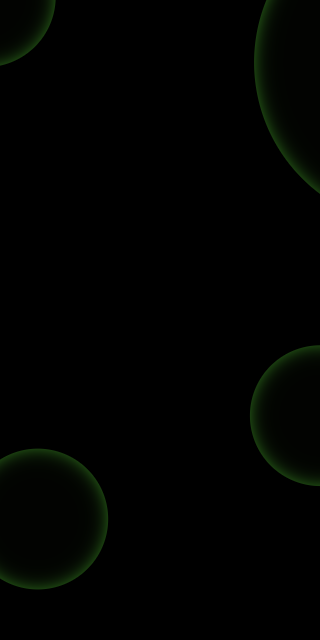
This background is drawn by a Shadertoy shader. Its source:

```glsl
#define RIM_COLOR vec3(0.100, 0.240, 0.060)
#define CORE_COLOR vec3(0.006, 0.012, 0.003)
#define GLOW_WIDTH 0.028
#define SMALL_RADIUS 0.220
#define LARGE_RADIUS 0.513

// Soft inner falloff: 1 at the rim, fading with depth inside the disc
float innerGlow(float depth) {
    return 2.0 / (1.0 + exp(1.702 * max(depth, 0.0) / GLOW_WIDTH));
}

void mainImage(out vec4 fragColor, in vec2 fragCoord) {
    // Canvas width is one unit
    vec2 uv = fragCoord / iResolution.x;
    float pixel = 1.0 / iResolution.x;

    // Centre and radius of each bubble
    vec3 bubbles[4] = vec3[4](
        vec3(-0.046, 2.010, SMALL_RADIUS),
        vec3(0.118, 0.378, SMALL_RADIUS),
        vec3(1.001, 0.701, SMALL_RADIUS),
        vec3(1.307, 1.805, LARGE_RADIUS)
    );

    vec3 color = vec3(0.0);
    for (int i = 0; i < 4; i++) {
        float depth = bubbles[i].z - distance(uv, bubbles[i].xy);
        float coverage = clamp(depth / pixel + 0.5, 0.0, 1.0);
        vec3 bubbleColor = mix(CORE_COLOR, RIM_COLOR, innerGlow(depth));
        color = mix(color, bubbleColor, coverage);
    }

    fragColor = vec4(color, 1.0);
}
```
